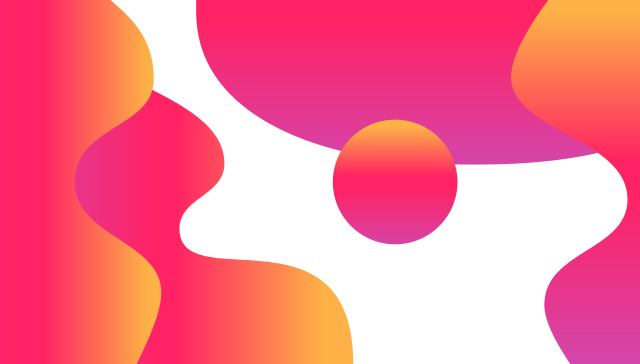
Reproduce this background procedurally as a Shadertoy shader.

```glsl
// Layout units: canvas height is HEIGHT, x runs right, y runs down
const float HEIGHT = 438.0;

const vec3 PAPER  = vec3(1.0);
const vec3 ORANGE = vec3(0.992, 0.694, 0.275);
const vec3 PINK   = vec3(1.0, 0.133, 0.392);
const vec3 PURPLE = vec3(0.827, 0.275, 0.671);

// Gradient stops: orange, pink start, pink end, purple
const vec4 LEFT_STOPS   = vec4(178.0, 52.0, 15.0, -200.0);
const vec4 MIDDLE_STOPS = vec4(388.0, 212.0, 185.0, 10.0);
const vec4 BOWL_STOPS   = vec4(-200.0, -10.0, 25.0, 205.0);
const vec4 RIGHT_STOPS  = vec4(15.0, 195.0, 235.0, 440.0);
const vec4 BALL_STOPS   = vec4(152.0, 212.0, 226.0, 300.0);

// Wave turning points: x, y, handle length above, handle length below
const vec4 LEFT_WAVE[5] = vec4[5](
    vec4(95.0, -60.0, 0.0, 60.0),
    vec4(185.0, 95.0, 90.0, 60.0),
    vec4(90.0, 220.0, 70.0, 65.0),
    vec4(194.0, 352.0, 62.0, 53.0),
    vec4(120.0, 560.0, 60.0, 0.0));
const vec4 MIDDLE_WAVE[5] = vec4[5](
    vec4(80.0, 20.0, 0.0, 76.0),
    vec4(270.0, 197.0, 88.0, 38.0),
    vec4(216.0, 275.0, 37.0, 84.0),
    vec4(425.0, 438.0, 195.0, 20.0),
    vec4(425.0, 520.0, 20.0, 0.0));
const vec4 RIGHT_WAVE[5] = vec4[5](
    vec4(740.0, -110.0, 0.0, 23.0),
    vec4(615.0, 93.0, 63.0, 65.0),
    vec4(755.0, 240.0, 74.0, 62.0),
    vec4(655.0, 367.0, 66.0, 48.0),
    vec4(740.0, 520.0, 19.0, 0.0));

const vec2 BOWL_CENTER = vec2(570.0, 10.0);
const vec2 BOWL_RADII = vec2(334.0, 188.0);
const float BOWL_POWER = 2.27;
const vec2 BALL_CENTER = vec2(475.5, 219.0);
const float BALL_RADIUS = 75.0;

// Height along a cubic Bezier
float bezier(float a, float b, float c, float d, float t) {
    float s = 1.0 - t;
    return s * s * s * a + 3.0 * s * t * (s * b + t * c) + t * t * t * d;
}

// Wave x at height y; every turning point has a vertical tangent
float waveEdge(vec4 knots[5], float y) {
    vec4 a = knots[0], b = knots[1];
    for (int i = 1; i < 4; i++) {
        if (y >= knots[i].y) {
            a = knots[i];
            b = knots[i + 1];
        }
    }
    // Bisect for the curve parameter at this height
    float t = 0.5, stride = 0.25;
    for (int i = 0; i < 20; i++) {
        float height = bezier(a.y, a.y + a.w, b.y - b.z, b.y, t);
        t += height < y ? stride : -stride;
        stride *= 0.5;
    }
    return mix(a.x, b.x, t * t * (3.0 - 2.0 * t));
}

float superellipse(vec2 q, float n) {
    q = pow(abs(q), vec2(n));
    return pow(q.x + q.y, 1.0 / n) - 1.0;
}

// Antialiased coverage of the region where d is negative
float coverage(float d) {
    float width = length(vec2(dFdx(d), dFdy(d)));
    return clamp(0.5 - d / max(width, 1e-6), 0.0, 1.0);
}

vec3 gradient(float s, vec4 stops) {
    float toPink = clamp((s - stops.x) / (stops.y - stops.x), 0.0, 1.0);
    float toPurple = clamp((s - stops.z) / (stops.w - stops.z), 0.0, 1.0);
    return mix(mix(ORANGE, PINK, toPink), PURPLE, toPurple);
}

void mainImage(out vec4 fragColor, in vec2 fragCoord) {
    vec2 p = fragCoord * HEIGHT / iResolution.y;
    p.y = HEIGHT - p.y;

    float bowl = superellipse((p - BOWL_CENTER) / BOWL_RADII, BOWL_POWER);
    float ball = length(p - BALL_CENTER) - BALL_RADIUS;
    float right = waveEdge(RIGHT_WAVE, p.y) - p.x;
    float middle = p.x - waveEdge(MIDDLE_WAVE, p.y);
    float left = p.x - waveEdge(LEFT_WAVE, p.y);

    // Layers from back to front
    vec3 color = PAPER;
    color = mix(color, gradient(p.y, BOWL_STOPS), coverage(bowl));
    color = mix(color, gradient(p.y, RIGHT_STOPS), coverage(right));
    color = mix(color, gradient(p.y, BALL_STOPS), coverage(ball));
    color = mix(color, gradient(p.x, MIDDLE_STOPS), coverage(middle));
    color = mix(color, gradient(p.x, LEFT_STOPS), coverage(left));
    fragColor = vec4(color, 1.0);
}
```
